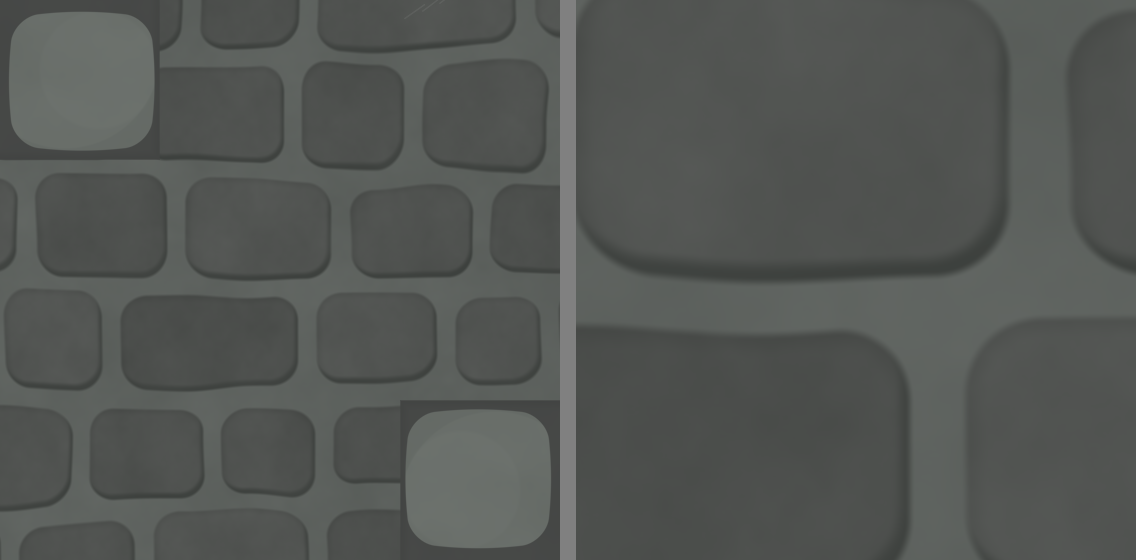
Left: the whole. Right: its middle third, enlarged.
This texture is drawn by a three.js fragment shader. Its source:

```glsl
varying vec2 vUv;

const vec3 MORTAR = vec3(0.365, 0.382, 0.368);
const vec3 STONE = vec3(0.312, 0.322, 0.312);
const vec3 LIP = vec3(0.238, 0.252, 0.240);
const vec3 FRAME = vec3(0.274, 0.281, 0.275);
const vec3 PANEL = vec3(0.408, 0.428, 0.410);
const float ROWS = 5.0;
const float COLUMNS = 4.0;

float hash(vec2 p) {
  return fract(sin(dot(p, vec2(127.1, 311.7))) * 43758.5453);
}

float noise(vec2 p) {
  vec2 i = floor(p);
  vec2 f = fract(p);
  f = f * f * (3.0 - 2.0 * f);
  float low = mix(hash(i), hash(i + vec2(1.0, 0.0)), f.x);
  float high = mix(hash(i + vec2(0.0, 1.0)), hash(i + 1.0), f.x);
  return mix(low, high, f.y);
}

// Layered noise centred on zero
float mottle(vec2 p) {
  float sum = 0.0;
  float weight = 0.5;
  for (int i = 0; i < 4; i++) {
    sum += weight * (noise(p) - 0.5);
    p = p * 2.1 + 7.3;
    weight *= 0.5;
  }
  return sum;
}

float roundBox(vec2 p, vec2 halfSize, float radius) {
  vec2 d = abs(p) - halfSize + radius;
  return length(max(d, 0.0)) + min(max(d.x, d.y), 0.0) - radius;
}

float segment(vec2 p, vec2 a, vec2 b) {
  vec2 ab = b - a;
  return length(p - a - ab * clamp(dot(p - a, ab) / dot(ab, ab), 0.0, 1.0));
}

// Uneven joint between neighbouring stones of a row
float joint(float column, float row) {
  float jitter = hash(vec2(column, row) + 3.7) - 0.5;
  return (column + 0.5 * mod(row, 2.0) + 0.62 * jitter) / COLUMNS;
}

// Faint parallel scratches, only on some wide stones
float scratches(vec2 p, vec2 halfSize, vec2 id) {
  float mark = 0.0;
  for (int i = 0; i < 3; i++) {
    float k = float(i);
    vec2 start = vec2(-0.02 + 0.03 * k, -0.035 + 0.012 * k);
    vec2 end = start + vec2(0.075, 0.053) * (0.4 + 0.6 * hash(id + k));
    mark += 1.0 - smoothstep(0.0004, 0.0022, segment(p, start, end));
  }
  return mark * step(0.1, halfSize.x) * step(0.7, hash(id + 9.1));
}

vec3 wall(vec2 uv) {
  vec2 warp = vec2(noise(uv * 9.0), noise(uv * 9.0 + 31.0)) - 0.5;
  vec2 p = uv + 0.012 * warp;
  p.y += 0.04 * (noise(uv * 3.0 + 5.0) - 0.5);
  float row = floor(p.y * ROWS + 0.5);
  float base = floor(p.x * COLUMNS - 0.5 * mod(row, 2.0));

  // Nearest stone of this row
  float dist = 1.0;
  float innerDist = 1.0;
  vec2 id = vec2(0.0);
  vec2 local = vec2(0.0);
  vec2 size = vec2(0.1);
  for (int i = -1; i <= 1; i++) {
    vec2 cell = vec2(base + float(i), row);
    float left = joint(cell.x, row);
    float right = joint(cell.x + 1.0, row);
    vec2 halfSize = vec2(0.5 * (right - left) - 0.017, 0.09 - 0.014 * hash(cell + 1.3));
    float lift = 0.018 * (hash(cell + 5.9) - 0.5);
    vec2 q = p - vec2(0.5 * (left + right), row / ROWS + lift);
    float radius = min(0.046, 0.7 * min(halfSize.x, halfSize.y));
    float d = roundBox(q, halfSize, radius);
    if (d < dist) {
      dist = d;
      innerDist = roundBox(q - vec2(-0.005, 0.010), halfSize, radius);
      id = cell;
      local = q;
      size = halfSize;
    }
  }

  // Worn face, dark lower lip and soft rim
  float grain = mottle(uv * vec2(13.0, 9.0));
  vec3 face = STONE + 0.05 * grain + 0.022 * (hash(id + 2.2) - 0.5);
  face += 0.012 * mottle(uv * 60.0) + 0.04 * scratches(local, size, id);
  face -= 0.018 * smoothstep(-0.014, 0.0, dist);
  float lip = smoothstep(-0.005, 0.006, innerDist) * (0.65 + 0.35 * noise(uv * 14.0));
  face = mix(face, LIP, lip);

  vec3 mortar = MORTAR + 0.055 * mottle(uv * 8.0 + 17.0) + 0.01 * mottle(uv * 50.0);
  return mix(face, mortar, smoothstep(-0.003, 0.0035, dist));
}

// Framed cushion tile in the upper left corner of uv
vec3 cornerTile(vec3 color, vec2 uv) {
  float border = max(uv.x - 0.285, 0.715 - uv.y);
  vec2 q = uv - vec2(0.146, 0.855);
  vec2 bulge = q.yx * q.yx * 0.75;
  float cushion = roundBox(q, vec2(0.130, 0.124) - bulge, 0.042);

  // Broad brush arcs on the panel
  vec3 panel = PANEL + 0.03 * mottle(uv * 9.0 + 3.0);
  panel += 0.010 * smoothstep(0.004, -0.004, length(q - vec2(0.03, 0.02)) - 0.105);
  panel -= 0.014 * smoothstep(-0.002, 0.002, length(q - vec2(-0.03, 0.05)) - 0.17);
  vec3 frame = FRAME + 0.015 * mottle(uv * 10.0) - 0.012 * smoothstep(-0.02, 0.0, border);
  vec3 tile = mix(panel, frame, smoothstep(-0.0015, 0.0015, cushion));
  return mix(tile, color, smoothstep(-0.0008, 0.0008, border));
}

void main() {
  vec3 color = wall(vUv);
  color = cornerTile(color, vUv);
  color = cornerTile(color, 1.0 - vUv);
  gl_FragColor = vec4(color, 1.0);
}
```
